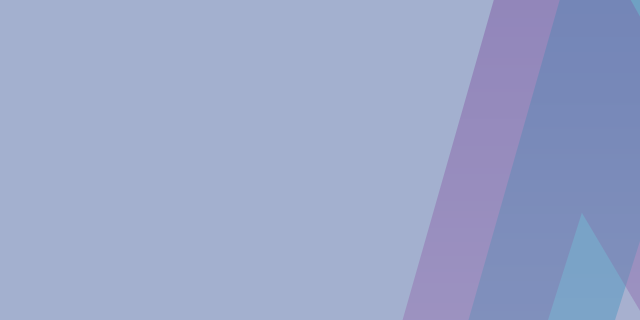
Reproduce this background procedurally as a WebGL 2 fragment shader.

```glsl
#version 300 es
precision highp float;
// Flat pale field with slanted translucent bands on the right.
// Every edge is a half plane x = x0 + slope * y; bands and triangles
// are products of antialiased half planes, tinted by soft gradients.

#define BAND_SLOPE 0.285
#define PURPLE_X 1.258
#define BLUE_X 1.464
#define FACET_SLOPE 0.316
#define FACET_X 1.7125
#define BLUE_END_X 1.922
#define RIDGE_SLOPE -0.593
#define RIDGE_X 2.017
#define CORNER_SLOPE -0.56
#define CORNER_X 2.531

uniform vec2 u_resolution;
out vec4 fragColor;

const vec3 FIELD = vec3(0.640, 0.692, 0.812);
const vec3 PURPLE_LOW = vec3(0.612, 0.572, 0.755);
const vec3 PURPLE_HIGH = vec3(0.571, 0.526, 0.730);
const vec3 BLUE_LOW = vec3(0.502, 0.564, 0.737);
const vec3 BLUE_HIGH = vec3(0.455, 0.524, 0.718);
const vec3 CYAN_LOW = vec3(0.488, 0.642, 0.785);
const vec3 CYAN_HIGH = vec3(0.435, 0.630, 0.765);
const vec3 PALE = vec3(0.655, 0.690, 0.810);

// Coverage of the side to the right of a slanted line.
float rightOf(vec2 p, float x0, float slope) {
    float dist = (p.x - x0 - slope * p.y) / length(vec2(1.0, slope));
    return clamp(dist * u_resolution.y + 0.5, 0.0, 1.0);
}

void main() {
    // Canvas units: x spans 0..2, y spans 0..1.
    vec2 p = gl_FragCoord.xy / u_resolution * vec2(2.0, 1.0);

    vec3 purple = mix(PURPLE_LOW, PURPLE_HIGH, p.y);
    vec3 blue = mix(BLUE_LOW, BLUE_HIGH, smoothstep(-0.1, 1.1, p.y));
    vec3 cyan = mix(CYAN_LOW, CYAN_HIGH, p.y);

    float belowRidge = 1.0 - rightOf(p, RIDGE_X, RIDGE_SLOPE);
    float pastBlue = rightOf(p, BLUE_END_X, FACET_SLOPE);

    // Long parallel bands.
    vec3 color = mix(FIELD, purple, rightOf(p, PURPLE_X, BAND_SLOPE));
    color = mix(color, blue, rightOf(p, BLUE_X, BAND_SLOPE));

    // Cyan peak, with the purple and pale facets beyond the blue band.
    color = mix(color, cyan, rightOf(p, FACET_X, FACET_SLOPE) * belowRidge);
    color = mix(color, mix(purple, PALE, belowRidge), pastBlue);

    // Cyan tip in the upper right corner.
    color = mix(color, cyan, rightOf(p, CORNER_X, CORNER_SLOPE));

    fragColor = vec4(color, 1.0);
}
```
